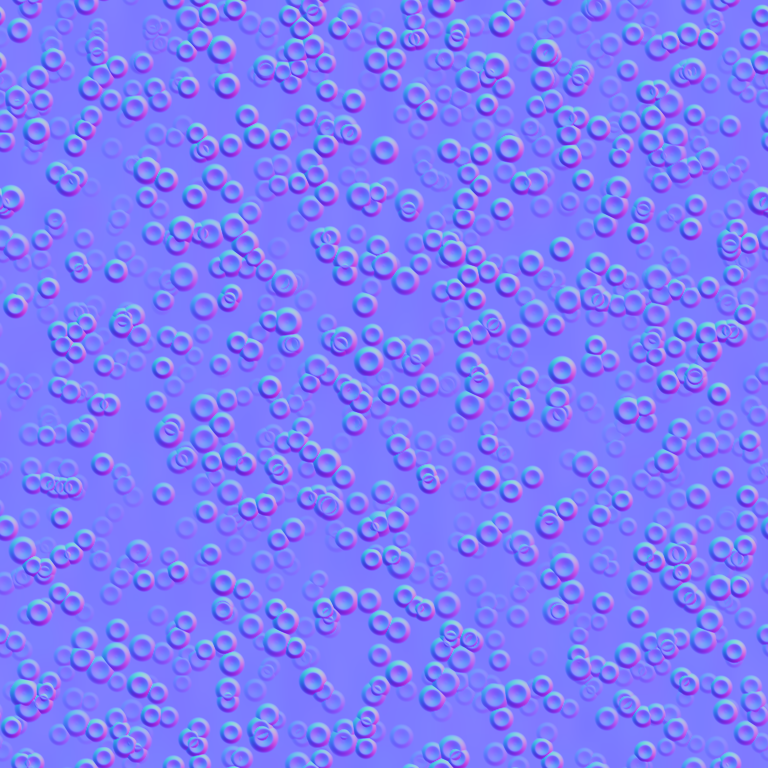
This texture map is drawn by a Shadertoy shader. Its source:

```glsl
// Tangent-space normal map of scattered dimpled discs, tall and shallow.
// Jittered grids of discs are merged by their maximum into a height field,
// whose slope is then encoded as a colour.

vec4 hash43(vec3 p) {
    vec4 q = fract(p.xyzx * vec4(0.1031, 0.1030, 0.0973, 0.1099));
    q += dot(q, q.wzxy + 33.33);
    return fract((q.xxyz + q.yzzw) * q.zywx);
}

// Rounded disc with a soft hollow; t is the distance in radii
float discProfile(float t) {
    float body = 1.0 - smoothstep(0.56, 1.0, t);
    float hollow = 1.0 - smoothstep(0.05, 0.68, t);
    return 0.31 * body - 0.17 * hollow;
}

float discHeight(vec2 p) {
    float height = 0.0;
    for (int layer = 0; layer < 4; layer++) {
        float count = 21.0 + float(layer);
        vec2 g = p * count;
        vec2 corner = floor(g - 0.5);
        // Radii stay below half a cell, so four cells are enough
        for (int k = 0; k < 4; k++) {
            vec2 cell = corner + vec2(k & 1, k >> 1);
            vec4 rnd = hash43(vec3(mod(cell, count), 7.0 + 13.0 * float(layer)));
            if (rnd.w > 0.57) continue;
            bool tall = rnd.w < 0.30;
            float radius = tall ? mix(0.0148, 0.0203, rnd.z * rnd.z)
                                : mix(0.0125, 0.0165, rnd.z);
            float strength = tall ? mix(1.05, 0.6, rnd.w / 0.30)
                                  : mix(0.38, 0.10, (rnd.w - 0.30) / 0.27);
            float t = length(g - cell - rnd.xy) / (count * radius);
            height = max(height, strength * radius * discProfile(t));
        }
    }
    return height;
}

// Smooth noise that gently tilts the ground
vec2 groundTilt(vec2 p) {
    vec2 cell = floor(p), f = fract(p);
    f = f * f * (3.0 - 2.0 * f);
    vec2 a = hash43(vec3(cell, 91.0)).xy;
    vec2 b = hash43(vec3(cell + vec2(1, 0), 91.0)).xy;
    vec2 c = hash43(vec3(cell + vec2(0, 1), 91.0)).xy;
    vec2 d = hash43(vec3(cell + 1.0, 91.0)).xy;
    return mix(mix(a, b, f.x), mix(c, d, f.x), f.y) - 0.5;
}

void mainImage(out vec4 fragColor, in vec2 fragCoord) {
    vec2 p = fragCoord / iResolution.y;

    // Central differences; the step also softens the edges
    vec2 e = vec2(0.0011, 0.0);
    vec2 slope = vec2(discHeight(p + e.xy) - discHeight(p - e.xy),
                      discHeight(p + e.yx) - discHeight(p - e.yx)) / (2.0 * e.x);

    vec2 tilt = vec2(-0.015, -0.03) + 0.06 * groundTilt(p * vec2(34.0, 18.0));
    vec3 normal = normalize(vec3(tilt - slope * vec2(0.85, 1.05), 1.0));
    fragColor = vec4(0.5 + 0.5 * normal, 1.0);
}
```
